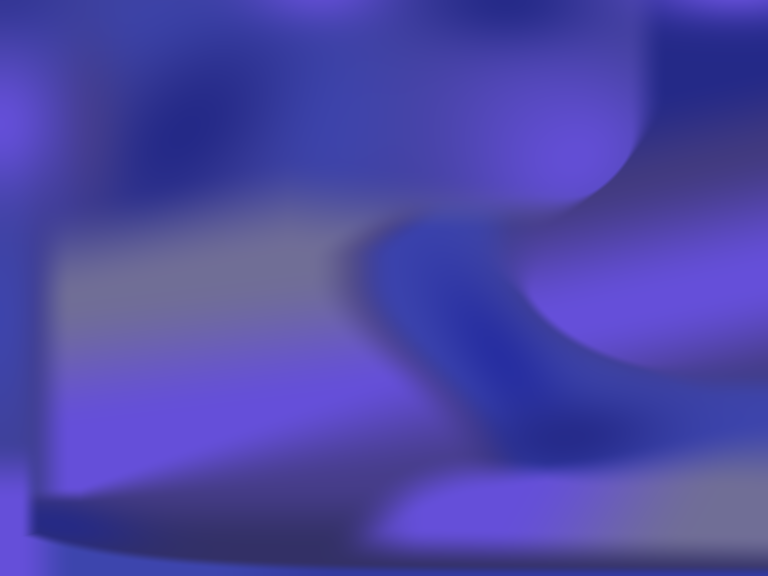
This background is drawn by a WebGL 1 fragment shader. Its source:

```glsl
precision highp float;

uniform vec2 u_resolution;

#define VIOLET vec3(0.395, 0.31, 0.85)
#define BLUE vec3(0.24, 0.27, 0.68)
#define NAVY vec3(0.14, 0.16, 0.53)
#define DUSK vec3(0.26, 0.23, 0.50)
#define MURK vec3(0.20, 0.19, 0.40)
#define MIST vec3(0.44, 0.43, 0.59)
#define ASPECT 1.3333
#define CRISP 0.004
#define SOFT 0.035

// Rotated elliptical falloff, 1 at its centre.
float glow(vec2 p, vec2 centre, vec2 radii, float angle) {
  float c = cos(angle), s = sin(angle);
  vec2 d = p - centre;
  vec2 q = vec2(c * d.x + s * d.y, c * d.y - s * d.x) / radii;
  return exp(-dot(q, q));
}

// Soft step from 0 to 1, centred on a signed distance of zero.
float edge(float d, float width) {
  return smoothstep(-width, width, d);
}

vec3 sky(vec2 p) {
  vec3 col = mix(DUSK, BLUE, 0.5);
  col = mix(col, BLUE, 0.8 * glow(p, vec2(0.30, 0.96), vec2(0.28, 0.12), 0.0));
  col = mix(col, BLUE, 0.9 * glow(p, vec2(0.56, 0.80), vec2(0.15, 0.20), 0.0));
  col = mix(col, NAVY, 0.5 * glow(p, vec2(0.0, 1.0), vec2(0.12, 0.08), 0.0));
  col = mix(col, NAVY, glow(p, vec2(0.32, 0.77), vec2(0.21, 0.12), 0.8));
  col = mix(col, DUSK, 0.7 * glow(p, vec2(0.15, 0.77), vec2(0.06, 0.16), 0.0));
  col = mix(col, VIOLET, glow(p, vec2(0.0, 0.78), vec2(0.11, 0.13), 0.0));
  // Large lobe right of centre
  col = mix(col, VIOLET, 0.5 * glow(p, vec2(0.92, 0.80), vec2(0.20, 0.20), 0.0));
  return mix(col, VIOLET, 0.9 * glow(p, vec2(1.0, 0.725), vec2(0.15, 0.12), 0.4));
}

// Misty sheet that turns violet as it descends.
vec3 addSheet(vec3 col, vec2 p) {
  col = mix(col, BLUE, 0.9 * glow(p, vec2(0.0, 0.45), vec2(0.09, 0.19), 0.0));
  float tilt = 0.2 * (p.x - 0.35);
  float top = p.y - tilt + 0.3 * max(p.x - 0.5, 0.0);
  float run = max(p.x - 0.14, 0.0);
  float mask = smoothstep(0.05, 0.125, p.x) * (1.0 - smoothstep(0.53, 0.70, top));
  vec3 sheet = mix(VIOLET, MIST, smoothstep(0.28, 0.51, p.y - 0.6 * tilt));
  col = mix(col, DUSK, 0.45 * glow(p, vec2(0.075, 0.40), vec2(0.035, 0.24), 0.0));
  col = mix(col, sheet, mask);
  // Dark floor beneath the widening lower edge
  vec3 ground = mix(MURK, mix(DUSK, VIOLET, 0.12), smoothstep(0.05, 0.17, p.y));
  ground = mix(ground, NAVY, 0.9 * glow(p, vec2(0.10, 0.09), vec2(0.15, 0.045), -0.15));
  float lift = edge(p.y - 0.14 - 0.22 * run, 0.015 + 0.15 * run);
  return mix(ground, col, lift);
}

// Blue stream bending down towards the right.
vec3 addStream(vec3 col, vec2 p) {
  float bank = 0.84 - 0.25 * smoothstep(0.17, 0.52, p.y)
             + 0.10 * smoothstep(0.55, 0.65, p.y);
  float s = p.x - bank;
  vec3 stream = mix(DUSK, BLUE, smoothstep(0.0, 0.10, s));
  stream = mix(stream, NAVY + vec3(0.0, 0.01, 0.10),
               0.9 * glow(p, vec2(0.87, 0.38), vec2(0.19, 0.075), -0.94));
  stream = mix(stream, NAVY, 0.9 * glow(p, vec2(0.99, 0.24), vec2(0.17, 0.07), 0.1));
  return mix(col, stream, edge(s - 0.01, 0.065));
}

// Right-hand bowl: navy above, a violet pool below.
vec3 addBowl(vec3 col, vec2 p) {
  vec2 q = min((p - vec2(1.25, 0.566)) / vec2(0.361, 0.219), 0.0);
  float d = 0.25 * (length(q) - 1.0);
  float curve = smoothstep(0.0, 0.4, min(-q.x, -q.y));
  float h = p.y - 0.22 * (p.x - 1.06);
  vec3 bowl = mix(DUSK, NAVY, smoothstep(0.66, 0.83, h));
  float pool = smoothstep(0.26, 0.45, h) * (1.0 - smoothstep(0.47, 0.69, h));
  bowl = mix(bowl, VIOLET, pool);
  col = mix(col, DUSK, 0.5 * exp(-max(d, 0.0) / 0.03));
  return mix(col, bowl, edge(-d, mix(0.045, 0.009, curve)));
}

// Violet swell fading to mist, with the thin strip below it.
vec3 addShore(vec3 col, vec2 p) {
  float dip = max(0.84 - p.x, 0.0);
  float crest = 0.18 - 2.0 * dip * dip + 0.03 * smoothstep(1.0, 1.33, p.x);
  float top = edge(crest - p.y, 0.02 + 0.12 * abs(p.x - 0.95));
  vec3 swell = mix(VIOLET, MIST, smoothstep(0.88, 1.24, p.x - 0.6 * (p.y - 0.12)));
  swell = mix(MURK, swell, smoothstep(0.01, 0.085, p.y + 0.02 * (p.x - 0.7)));
  col = mix(col, swell, top * smoothstep(0.54, 0.74, p.x));
  float strip = edge(0.01 + 0.06 * exp(5.0 * (0.06 - p.x)) - p.y, 0.01);
  float corner = (1.0 - smoothstep(0.035, 0.07, p.x))
               * (1.0 - smoothstep(0.13, 0.24, p.y));
  vec3 water = mix(VIOLET, BLUE, smoothstep(0.03, 0.13, p.x));
  water = mix(water, NAVY, 0.4 * smoothstep(0.35, 0.6, p.x));
  return mix(col, water, max(strip, corner));
}

void main() {
  vec2 p = gl_FragCoord.xy / u_resolution * vec2(ASPECT, 1.0);
  vec3 upper = sky(p);
  vec3 col = addSheet(upper, p);
  vec3 lower = addBowl(addStream(col, p), p);

  // Rounded corner of the upper lobe, sharpest along its arc
  vec2 q = max(vec2(p.x - 0.92, 0.835 - p.y), 0.0);
  float arc = smoothstep(0.0, 0.12, min(q.x, q.y));
  float outside = edge(length(q) - 0.203, mix(SOFT, CRISP, arc));
  col = mix(col, lower, outside);

  // Glows along the top
  col = mix(col, VIOLET, 0.9 * glow(p, vec2(0.56, 1.02), vec2(0.13, 0.06), 0.0));
  col = mix(col, NAVY, 0.95 * glow(p, vec2(0.88, 1.0), vec2(0.16, 0.08), 0.0));
  col = mix(col, VIOLET, glow(p, vec2(1.28, 1.02), vec2(0.17, 0.055), 0.0));

  gl_FragColor = vec4(addShore(col, p), 1.0);
}
```
